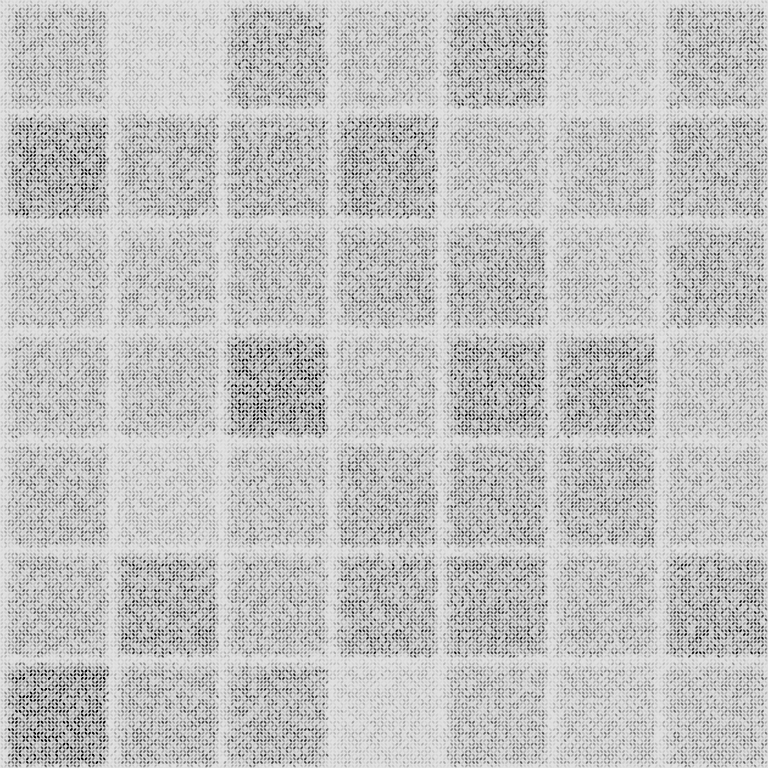
This pattern is drawn by a three.js fragment shader. Its source:

```glsl
// A seven by seven grid of grey woven squares divided by pale soft bands.
// Small slanted holes of random depth darken a light cloth; each square
// has its own hashed strength and frays unevenly towards its edges.
varying vec2 vUv;

float hash(vec2 p) {
  vec3 q = fract(vec3(p.xyx) * 0.1031);
  q += dot(q, q.yzx + 33.33);
  return fract((q.x + q.y) * q.z);
}

// Dark oval holes between threads, leaning left and right by turns.
float holes(vec2 p) {
  vec2 id = floor(p);
  vec2 f = fract(p) - 0.5;
  float turn = step(0.7, hash(id + 19.0));
  float lean = mod(id.x + id.y + turn, 2.0) * 2.0 - 1.0;
  float spot = 1.0 - smoothstep(0.08, 0.5, length(vec2(f.x - 0.4 * lean * f.y, 0.8 * f.y)));
  float depth = mix(0.15, 1.0, hash(id + 7.0));
  float row = mix(0.85, 1.15, hash(vec2(id.y, 91.0)));
  return 0.04 + 0.96 * spot * depth * row;
}

// Coverage inside a square: softer at the left and top than right and bottom.
float squareFade(vec2 f, float fray) {
  f += (fray - 0.5) * 0.04;
  float across = smoothstep(0.0, 0.16, f.x) * smoothstep(0.0, 0.05, 1.0 - f.x);
  float up = smoothstep(0.0, 0.05, f.y) * smoothstep(0.0, 0.14, 1.0 - f.y);
  return across * up;
}

void main() {
  vec2 grid = vUv * 7.0;
  vec2 tile = floor(grid);
  vec2 thread = grid * 30.0;

  // Most squares are middling; very pale or dark ones are rare.
  float chance = 0.5 * (hash(tile + 3.7) + hash(tile * 1.7 + 41.3));
  float strength = mix(0.06, 1.0, chance);

  float weave = holes(thread);
  float cover = squareFade(fract(grid), hash(floor(thread) + 53.0));

  // The pale ground keeps a trace of the weave in the bands.
  float ground = 0.895 - 0.14 * weave;
  float grey = ground - strength * weave * cover;
  gl_FragColor = vec4(vec3(clamp(grey, 0.0, 1.0)), 1.0);
}
```
